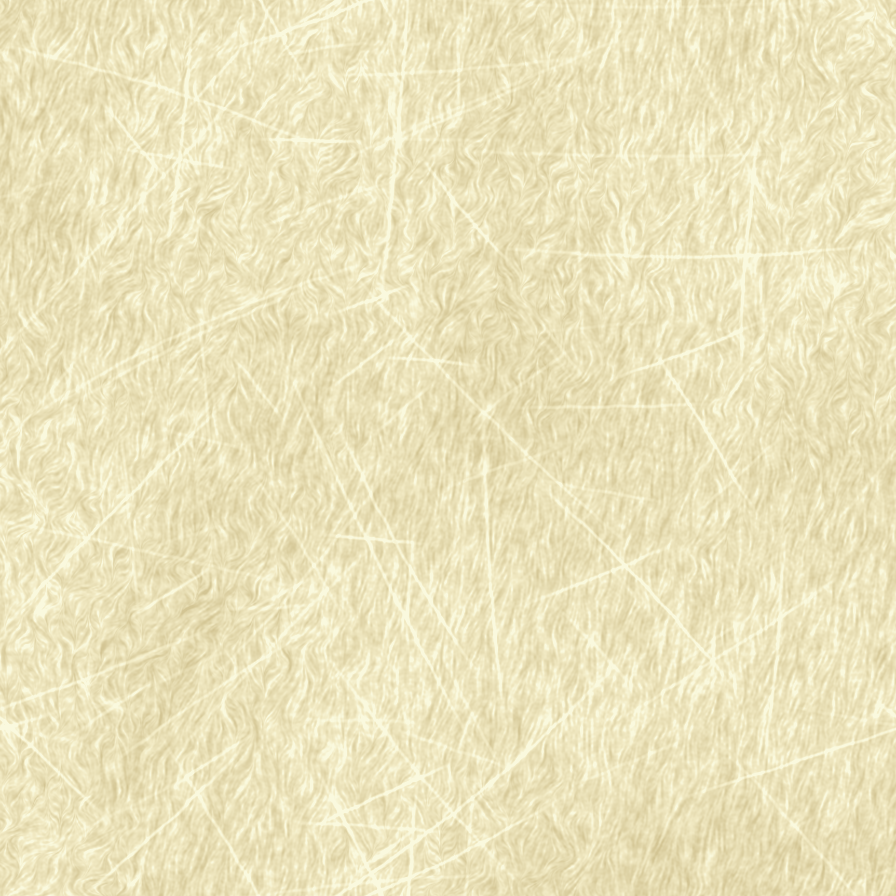
Reproduce this texture procedurally as a WebGL 1 fragment shader.

```glsl
precision highp float;
// Cream parchment with fine combed fibres and a web of pale, gently curved scratches.
uniform vec2 u_resolution;

float hash(vec2 p) {
  vec3 q = fract(p.xyx * vec3(0.1031, 0.1030, 0.0973));
  q += dot(q, q.yzx + 33.33);
  return fract((q.x + q.y) * q.z);
}

float noise(vec2 p) {
  vec2 cell = floor(p), f = fract(p);
  f = f * f * (3.0 - 2.0 * f);
  return mix(mix(hash(cell), hash(cell + vec2(1.0, 0.0)), f.x),
             mix(hash(cell + vec2(0.0, 1.0)), hash(cell + 1.0), f.x), f.y);
}

float fbm(vec2 p) {
  float sum = 0.0, gain = 0.5;
  for (int i = 0; i < 4; i++) {
    sum += gain * noise(p);
    p = p * 2.03 + 17.3;
    gain *= 0.5;
  }
  return sum / 0.9375;
}

// Averages grain along the fibre direction, walking one way from p.
float traceFibre(vec2 p, float stride, float curl) {
  float sum = 0.0;
  for (int i = 0; i < 5; i++) {
    float angle = 1.38 + curl * (noise(p * vec2(66.0, 56.0) + 5.0) - 0.5);
    p += stride * vec2(cos(angle), sin(angle));
    sum += noise(p * 345.0 + 40.0);
  }
  return sum / 5.0;
}

float scratchAngle(float kind, float spread) {
  if (kind < 0.36) return 0.58 + 0.6 * spread;
  if (kind < 0.56) return -0.92 + 0.4 * spread;
  if (kind < 0.84) return 1.53 + 0.3 * spread;
  return -0.10 + 0.5 * spread;
}

// Brightness of all scratches: a crisp tapered core inside a soft halo.
float scratches(vec2 p) {
  float sum = 0.0;
  float wobble = 0.0022 * (noise(p * 55.0) - 0.5);
  for (int i = 0; i < 125; i++) {
    float id = float(i);
    vec2 centre = vec2(hash(vec2(id, 3.7)), hash(vec2(id, 11.2)));
    float kind = hash(vec2(id, 23.1));
    float angle = scratchAngle(kind, hash(vec2(id, 31.9)) - 0.5);
    float size = hash(vec2(id, 47.3));
    float reach = mix(0.06, 0.33, size * size);
    float strength = mix(0.2, 0.85, hash(vec2(id, 59.6)));
    float bend = 0.7 * (hash(vec2(id, 71.4)) - 0.5);

    vec2 offset = fract(p - centre + 0.5) - 0.5;
    vec2 along = vec2(cos(angle), sin(angle));
    float x = dot(offset, along);
    float y = dot(offset, vec2(-along.y, along.x));
    float d = abs(y - bend * x * x + wobble);
    float taper = 1.0 - smoothstep(0.4 * reach, reach, abs(x));
    float core = 1.0 - smoothstep(0.0003, 0.0031, d);
    float halo = 0.10 * exp(-d / 0.010);
    sum += strength * taper * (core + halo);
  }
  return sum;
}

// Tone 0 is shaded parchment, 1 is the palest scratch.
vec3 parchment(float tone) {
  vec3 shade = vec3(0.862, 0.814, 0.633);
  vec3 cream = vec3(0.95, 0.92, 0.77);
  vec3 pale = vec3(0.972, 0.962, 0.843);
  vec3 lower = shade + (cream - shade) * min(tone, 0.78) / 0.78;
  return lower + (pale - cream) * max(tone - 0.78, 0.0) / 0.22;
}

void main() {
  vec2 p = gl_FragCoord.xy / min(u_resolution.x, u_resolution.y);

  // Fibres: nearly upright in some regions, ruffled in others.
  float curl = mix(0.7, 2.8, smoothstep(0.38, 0.68, fbm(p * 4.0 + 61.0)));
  float fibre = 0.5 * (traceFibre(p, 0.0016, curl) + traceFibre(p, -0.0016, curl)) - 0.5;

  // Broad stains and scratches over the fibres.
  float stain = fbm(p * vec2(5.0, 4.0) + 9.0) - 0.5;
  float scratch = min(scratches(p), 1.0);
  float tone = 0.50 + 0.62 * stain + 2.35 * fibre * (1.0 - 0.6 * scratch) + 0.66 * scratch;

  gl_FragColor = vec4(parchment(clamp(tone, -0.3, 1.08)), 1.0);
}
```
